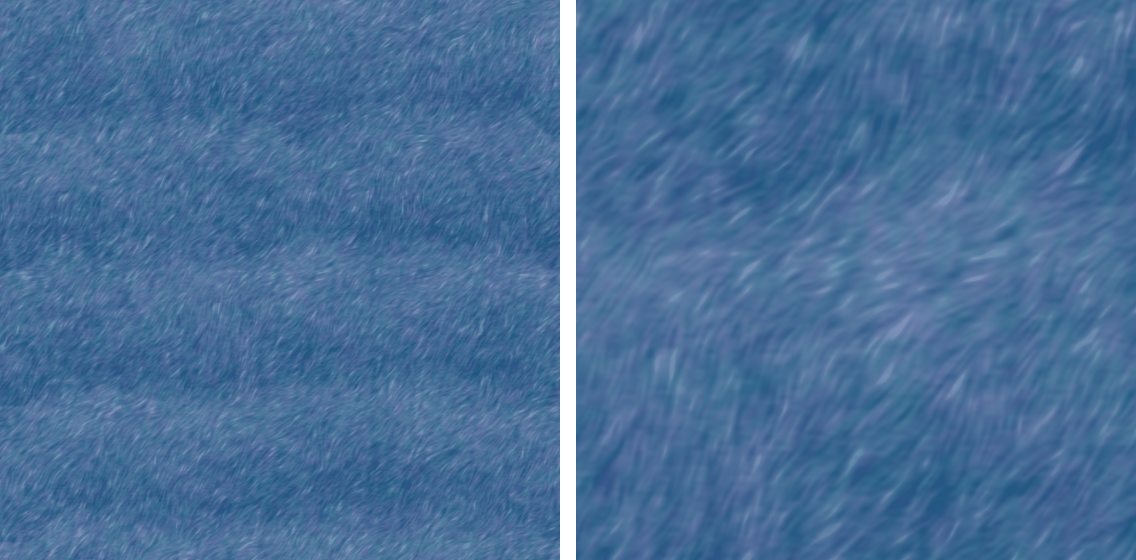
Left, the full canvas; right, a detail of the centre.
This texture is drawn by a Shadertoy shader. Its source:

```glsl
// Blue fur in four stacked bands, each fading from light to dark, with fine slanted strands.

float hash(vec2 p) {
    vec3 q = fract(vec3(p.xyx) * 0.1031);
    q += dot(q, q.yzx + 33.33);
    return fract((q.x + q.y) * q.z);
}

float noise(vec2 p) {
    vec2 cell = floor(p), f = fract(p);
    f = f * f * (3.0 - 2.0 * f);
    return mix(mix(hash(cell), hash(cell + vec2(1, 0)), f.x),
               mix(hash(cell + vec2(0, 1)), hash(cell + vec2(1, 1)), f.x), f.y);
}

float fbm(vec2 p) {
    float sum = 0.0, weight = 0.5;
    for (int i = 0; i < 4; i++) {
        sum += weight * noise(p);
        p = mat2(1.6, 1.2, -1.2, 1.6) * p + 17.3;
        weight *= 0.5;
    }
    return sum / 0.9375;
}

// Lean of the strands: flatter at the top of a band, steeper below
vec2 furDirection(vec2 p) {
    float f = fract((1.0 - p.y) / 0.2425);
    float lean = 0.65 + 0.35 * sin(3.14159 * f) + 0.8 * (noise(p * 16.0 + 5.0) - 0.5)
               + 0.8 * (noise(p * 50.0) - 0.5);
    return vec2(cos(lean), sin(lean));
}

// Fine noise smeared along the lean gives short, tapered strands
float strands(vec2 p, float scale, float stride) {
    float sum = 0.0, total = 0.0;
    vec2 q = p - 5.0 * stride * furDirection(p);
    for (int i = 0; i < 11; i++) {
        float weight = 1.0 - abs(float(i) - 5.0) / 6.0;
        sum += weight * noise(q * scale);
        total += weight;
        q += stride * furDirection(q);
    }
    return sum / total - 0.5;
}

// Faint tone steps between neighbouring tiles in the first and last bands
float tileTone(float x, float row, float f) {
    float column = (x - (row > 2.5 ? 0.197 : 0.0)) / 0.322;
    float left = hash(vec2(floor(column) - 1.0, row + 9.0));
    float right = hash(vec2(floor(column), row + 9.0));
    float tone = mix(left, right, smoothstep(0.0, 0.01, fract(column))) - 0.5;
    float used = row < 0.5 || abs(row - 3.0) < 0.5 ? 1.0 : 0.0;
    return used * tone * (1.0 - f * f);
}

void mainImage(out vec4 fragColor, in vec2 fragCoord) {
    vec2 uv = fragCoord / iResolution.xy;

    // Bands: hard seams at the sides, worn and blended inside
    float inside = smoothstep(0.03, 0.12, uv.x) * (1.0 - smoothstep(0.93, 0.98, uv.x));
    float depth = (1.0 - uv.y) / 0.2425;
    float row = floor(depth), f = fract(depth);
    float wornF = fract(depth + inside * 0.4 * (fbm(uv * 9.0 + 3.0) - 0.5));
    float blend = mix(0.02, 0.26, inside);
    float band = max(1.0 - wornF / (1.0 - blend), (wornF - 1.0 + blend) / blend);

    // Soft clumps and strands
    float clouds = fbm(uv * vec2(9.0, 12.0) + 41.0) - 0.5;
    float clumps = fbm(uv * vec2(36.0, 42.0)) - 0.5;
    float fine = strands(uv, 310.0, 0.0019);
    float coarse = strands(uv + 3.7, 170.0, 0.0026);
    float ripple = noise(uv * vec2(140.0, 330.0)) - 0.5;

    float tone = 0.5 + 0.58 * (band - 0.5) + 0.5 * clouds + 0.42 * clumps
               + 1.5 * fine + 1.0 * coarse + 0.28 * ripple
               + 0.14 * tileTone(uv.x, row, f);
    vec3 color = mix(vec3(0.19, 0.365, 0.54), vec3(0.355, 0.485, 0.64), clamp(tone, -0.2, 1.3));

    // Violet and teal hairs, with a few thin pale tips
    float hue = fbm(uv * 34.0 + 70.0) - 0.5 + 1.1 * strands(uv + 8.1, 200.0, 0.002);
    color += vec3(0.08, -0.015, 0.03) * clamp(hue, -0.4, 0.4);
    color += vec3(0.05, 0.045, 0.035) * smoothstep(0.16, 0.3, fine + 0.4 * coarse);

    fragColor = vec4(color, 1.0);
}
```
